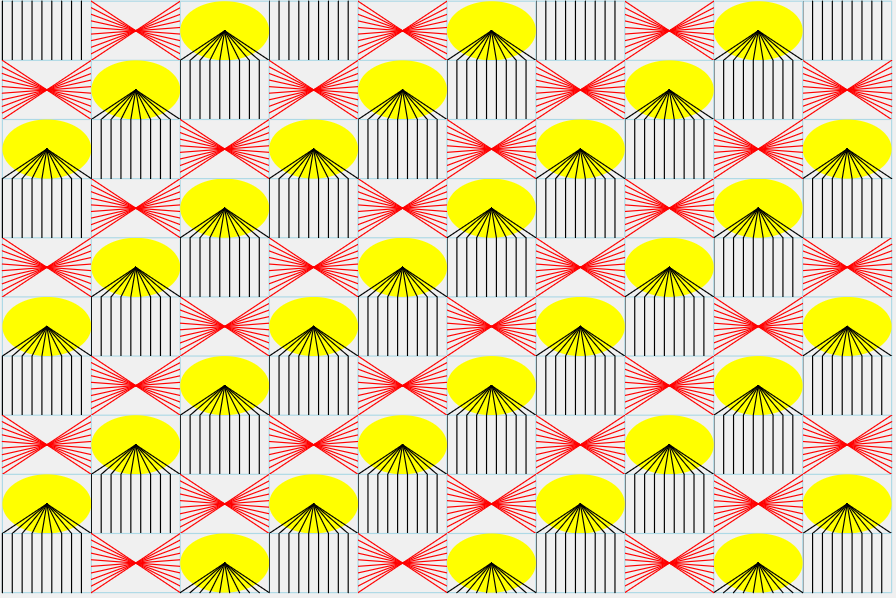
A Shadertoy shader for this pattern:

```glsl
const vec2  GRID        = vec2(10.0, 10.0);     // columns, rows
const vec2  CELL        = vec2(0.1487, 0.0989); // cell size in canvas heights
const vec2  MARGIN      = vec2(0.004, 0.002);   // left and top gap
const int   STROKES     = 10;                   // lines per motif
const float LINE_WIDTH  = 0.00195;
const float FRAME_WIDTH = 0.00195;

const vec3 PAPER  = vec3(0.94);
const vec3 FRAME  = vec3(0.68, 0.85, 0.90);
const vec3 YELLOW = vec3(1.0, 1.0, 0.0);
const vec3 RED    = vec3(1.0, 0.0, 0.0);
const vec3 BLACK  = vec3(0.0);

// Motif kinds, cycling along the diagonals
const int BARS = 0;
const int BOW  = 1;
const int FAN  = 2;

float segmentDistance(vec2 p, vec2 a, vec2 b) {
    vec2 ap = p - a, ab = b - a;
    return length(ap - ab * clamp(dot(ap, ab) / dot(ab, ab), 0.0, 1.0));
}

float boxDistance(vec2 p, vec2 halfSize) {
    vec2 d = abs(p) - halfSize;
    return length(max(d, 0.0)) + min(max(d.x, d.y), 0.0);
}

// First-order distance: implicit value over gradient length
float ellipseDistance(vec2 p, vec2 radii) {
    float f = length(p / radii);
    float slope = length(p / (radii * radii));
    return f * (f - 1.0) / max(slope, 1e-4);
}

float fillCoverage(float d, float pixel) {
    return clamp(0.5 - d / pixel, 0.0, 1.0);
}

// Pixel coverage that stays correct for lines thinner than a pixel
float lineCoverage(float d, float width, float pixel) {
    return fillCoverage(d - 0.5 * width, pixel) - fillCoverage(d + 0.5 * width, pixel);
}

// Combined coverage of all strokes in a cell; local y points down
float strokeCoverage(vec2 local, int kind, float pixel) {
    float gap = 1.0;
    int count = kind == BARS ? STROKES - 1 : STROKES;
    for (int i = 0; i < count; i++) {
        float t = float(i) / float(STROKES - 1);
        vec2 a = vec2(t, 0.0), b = vec2(t, 1.0);
        if (kind == BOW) {
            a = vec2(0.0, t);
            b = vec2(1.0, 1.0 - t);
        } else if (kind == FAN) {
            a = vec2(0.5);
        }
        float d = segmentDistance(local, a * CELL, b * CELL);
        gap *= 1.0 - lineCoverage(d, LINE_WIDTH, pixel);
    }
    return 1.0 - gap;
}

void mainImage(out vec4 fragColor, in vec2 fragCoord) {
    float pixel = 1.0 / iResolution.y;
    vec2 p = vec2(fragCoord.x, iResolution.y - fragCoord.y) * pixel - MARGIN;

    // Grid cell and position inside it
    vec2 id = clamp(floor(p / CELL), vec2(0.0), GRID - 1.0);
    vec2 local = p - id * CELL;
    vec2 centred = local - 0.5 * CELL;
    int kind = int(id.x + id.y) % 3;

    // Paper and cell frame
    float edge = abs(boxDistance(centred, 0.5 * CELL));
    vec3 color = mix(PAPER, FRAME, lineCoverage(edge, FRAME_WIDTH, pixel));

    // Disc behind the fan
    if (kind == FAN) {
        float disc = ellipseDistance(centred, 0.5 * CELL);
        color = mix(color, YELLOW, fillCoverage(disc, pixel));
    }

    // Strokes
    vec3 ink = kind == BOW ? RED : BLACK;
    color = mix(color, ink, strokeCoverage(local, kind, pixel));

    fragColor = vec4(color, 1.0);
}
```
